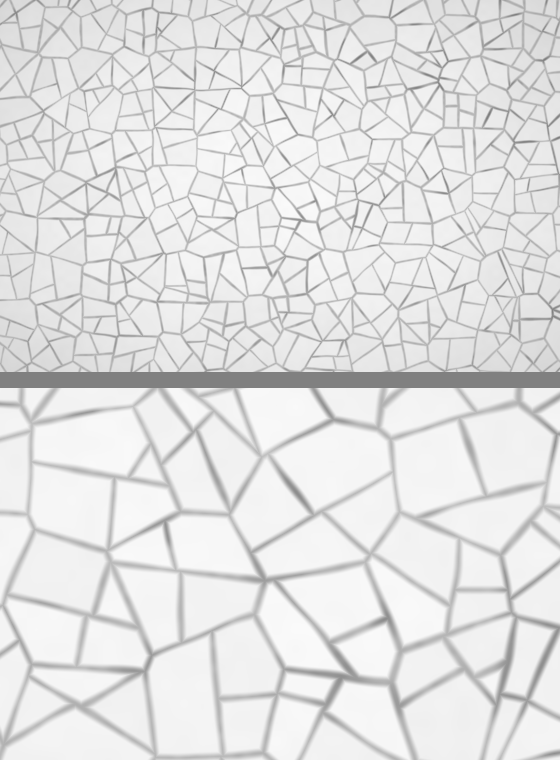
Top: the whole. Bottom: its middle third, enlarged.
Reproduce this texture procedurally as a Shadertoy shader.

```glsl
const float SLABS = 9.4;          // broken slabs per canvas height
const float JITTER = 0.68;        // scatter of slab centres
const float SECOND_CUT = 0.84;    // chance that a half is cut again
const float GAP_MIN = 0.0011;     // half width of the grout
const float GAP_VARY = 0.0031;
const float EDGE_SOFT = 0.0030;
const float TILE_LIGHT = 0.962;
const float VIGNETTE = 0.060;
const float TILE_VARY = 0.026;
const float GROUT_LIGHT = 0.715;
const float GROUT_DARK = 0.52;

float hash(vec2 p) {
    return fract(sin(dot(p, vec2(127.1, 311.7))) * 43758.5453);
}

vec2 hash2(vec2 p) {
    return vec2(hash(p), hash(p + 37.3));
}

float noise(vec2 p) {
    vec2 i = floor(p), f = fract(p);
    f = f * f * (3.0 - 2.0 * f);
    return mix(mix(hash(i), hash(i + vec2(1, 0)), f.x),
               mix(hash(i + vec2(0, 1)), hash(i + vec2(1, 1)), f.x), f.y);
}

vec2 site(vec2 cell) {
    return cell + 0.5 + JITTER * (hash2(cell) - 0.5);
}

// Distance to the nearest slab border; also gives the slab's cell
float slabEdge(vec2 p, out vec2 slab) {
    vec2 base = floor(p);
    float nearest = 1e3;
    for (int y = -2; y <= 2; y++)
    for (int x = -2; x <= 2; x++) {
        vec2 cell = base + vec2(x, y);
        float d = distance(p, site(cell));
        if (d < nearest) { nearest = d; slab = cell; }
    }
    vec2 own = site(slab);
    float edge = 1e3;
    for (int y = -2; y <= 2; y++)
    for (int x = -2; x <= 2; x++) {
        if (x == 0 && y == 0) continue;
        vec2 other = site(slab + vec2(x, y));
        edge = min(edge, dot(0.5 * (own + other) - p, normalize(other - own)));
    }
    return edge;
}

// Signed distance to a straight cut
float cut(vec2 p, float angle, float shift) {
    return dot(p, vec2(cos(angle), sin(angle))) + shift;
}

// Splits each slab into two to four shards, the larger half more often
float shardEdge(vec2 p, out vec2 shard) {
    vec2 slab;
    float edge = slabEdge(p, slab);
    vec2 local = p - site(slab);
    float angle = 6.2832 * hash(slab + 5.1);
    float shift = 0.24 * (hash(slab + 9.7) - 0.5);
    float first = cut(local, angle, shift);
    edge = min(edge, abs(first));
    shard = slab + 0.31 * step(0.0, first);
    if (hash(shard + 13.9) < SECOND_CUT + 2.5 * shift * sign(first)) {
        float turn = angle + 1.5708 + 1.0 * (hash(shard + 17.3) - 0.5);
        float second = cut(local, turn, 0.2 * (hash(shard + 21.1) - 0.5));
        edge = min(edge, abs(second));
        shard += vec2(0.0, 0.47) * step(0.0, second);
    }
    return edge;
}

void mainImage(out vec4 fragColor, in vec2 fragCoord) {
    vec2 uv = fragCoord / iResolution.xy;
    vec2 p = fragCoord / iResolution.y;

    // Nearly straight hand-broken edges
    vec2 wobble = vec2(noise(p * 24.0), noise(p * 24.0 + 71.0)) - 0.5;
    vec2 shard;
    float edge = shardEdge(p * SLABS + 0.035 * wobble, shard) / SLABS;

    // Glazed tiles, brightest in the middle of the wall
    vec2 centred = 2.0 * uv - 1.0;
    float shade = VIGNETTE * dot(centred, centred);
    float tile = TILE_LIGHT - shade;
    tile += TILE_VARY * (hash(shard + 29.0) - 0.5);
    tile += 0.012 * (noise(p * 60.0) - 0.5);

    // Grout with changing width and shade, deeper to the upper right
    float gap = GAP_MIN + GAP_VARY * mix(noise(p * 26.0 + 11.0), noise(p * 7.0), 0.35);
    float depth = smoothstep(0.5, 0.95, noise(p * 26.0 + 53.0));
    depth *= 0.5 + 0.5 * smoothstep(0.4, 1.6, uv.x + uv.y);
    float grout = mix(GROUT_LIGHT, GROUT_DARK, depth) - 0.3 * shade;
    grout += 0.05 * (noise(p * 130.0) - 0.5);

    float soft = max(EDGE_SOFT, 0.7 / iResolution.y);
    float cover = smoothstep(gap - soft, gap + soft, edge);
    fragColor = vec4(vec3(mix(grout, tile, cover)), 1.0);
}
```
